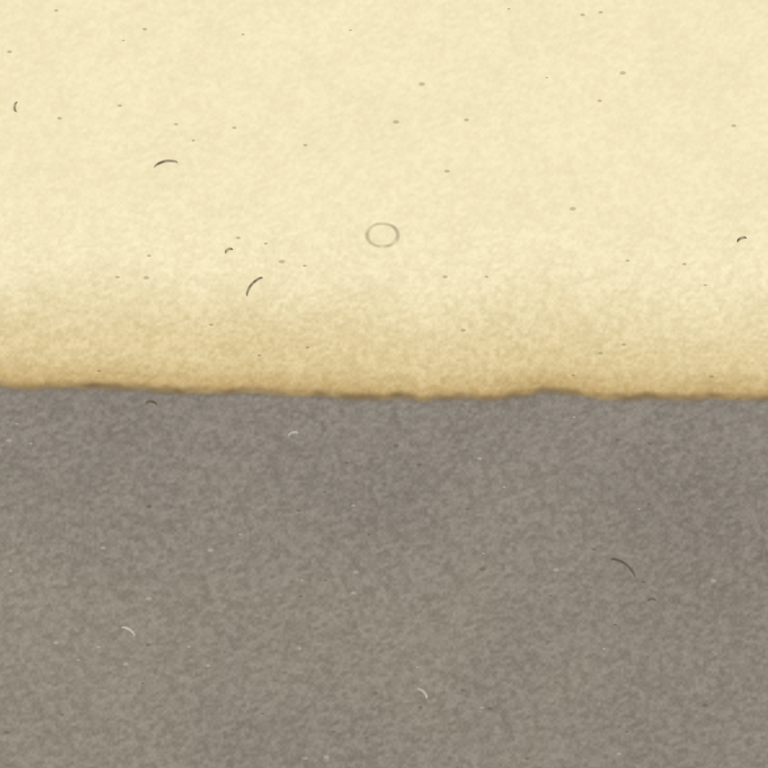
Write a Shadertoy shader that draws this texture.

```glsl
const vec3 WALL_LIGHT = vec3(0.955, 0.907, 0.750);
const vec3 WALL_WARM = vec3(0.865, 0.785, 0.590);
const vec3 WALL_STAIN = vec3(0.780, 0.670, 0.460);
const vec3 SEAM_COLOR = vec3(0.440, 0.370, 0.270);
const vec3 GROUND_COOL = vec3(0.548, 0.520, 0.482);
const vec3 GROUND_WARM = vec3(0.560, 0.530, 0.472);
const vec3 CHIP_COLOR = vec3(0.800, 0.780, 0.730);
const vec3 DARK_MARK = vec3(0.350, 0.310, 0.240);
const float SEAM_LEFT = 0.496;
const float SEAM_RIGHT = 0.481;
const float SEAM_SOFTNESS = 0.0035;
const float GRAIN_SCALE = 175.0;
const float WALL_GRAIN = 0.085;
const float GROUND_GRAIN = 0.125;
const float SPECK_CELLS = 34.0;
const float MARK_WIDTH = 0.0016;

// Scratches and chips: position, angle, half length (negative means pale)
const int MARK_COUNT = 11;
const vec4 MARKS[MARK_COUNT] = vec4[MARK_COUNT](
    vec4(0.215, 0.790, 0.20, 0.014),
    vec4(0.019, 0.861, 1.50, 0.005),
    vec4(0.297, 0.675, 0.50, 0.004),
    vec4(0.328, 0.630, 0.85, 0.014),
    vec4(0.965, 0.690, 0.40, 0.005),
    vec4(0.198, 0.477, -0.20, 0.006),
    vec4(0.815, 0.265, -0.65, 0.018),
    vec4(0.849, 0.220, 0.00, 0.004),
    vec4(0.381, 0.437, 0.30, -0.005),
    vec4(0.169, 0.180, -0.60, -0.009),
    vec4(0.552, 0.099, -0.80, -0.007));

float hash(vec2 p) {
    vec3 q = fract(p.xyx * 0.1031);
    q += dot(q, q.yzx + 33.33);
    return fract((q.x + q.y) * q.z);
}

float noise(vec2 p) {
    vec2 cell = floor(p), f = fract(p);
    f = f * f * (3.0 - 2.0 * f);
    return mix(mix(hash(cell), hash(cell + vec2(1, 0)), f.x),
               mix(hash(cell + vec2(0, 1)), hash(cell + vec2(1, 1)), f.x), f.y);
}

float fbm(vec2 p) {
    float sum = 0.0, weight = 0.5;
    for (int i = 0; i < 4; i++) {
        sum += weight * noise(p);
        p = mat2(0.8, 0.6, -0.6, 0.8) * p * 2.03 + 17.0;
        weight *= 0.5;
    }
    return sum / 0.9375;
}

// Fine grain centred on zero
float grain(vec2 p) {
    vec2 tilted = mat2(0.94, -0.34, 0.34, 0.94) * p;
    return 0.6 * noise(tilted * GRAIN_SCALE * vec2(0.8, 1.1))
         + 0.4 * noise(p * GRAIN_SCALE * 1.7 + 40.0) - 0.5;
}

float seamHeight(float x) {
    float slope = mix(SEAM_LEFT, SEAM_RIGHT, smoothstep(0.0, 0.55, x));
    float bump = 0.008 * exp(-pow((x - 0.71) / 0.05, 2.0));
    float rough = 0.009 * (fbm(vec2(x * 38.0, 3.0)) - 0.5);
    return slope + bump + rough;
}

float segment(vec2 p, float halfLength) {
    p.x -= clamp(p.x, -halfLength, halfLength);
    return length(p);
}

// Scattered specks, one candidate in each cell
float specks(vec2 p, float seed, float density) {
    vec2 cell = floor(p * SPECK_CELLS);
    vec2 key = cell + seed;
    vec2 center = 0.2 + 0.6 * vec2(hash(key + 7.0), hash(key + 19.0));
    vec2 offset = (fract(p * SPECK_CELLS) - center) * vec2(0.75, 1.2);
    float radius = mix(0.05, 0.11, hash(key + 31.0));
    float spot = 1.0 - smoothstep(radius * 0.4, radius * 1.4, length(offset));
    return spot * step(1.0 - density, hash(key));
}

vec3 wallColor(vec2 p, float h) {
    float fade = h + 0.05 * (fbm(p * 9.0) - 0.5) * smoothstep(0.0, 0.1, h);
    vec3 color = mix(WALL_WARM, WALL_LIGHT, smoothstep(0.01, 0.19, fade));
    color = mix(WALL_STAIN, color, smoothstep(0.0, 0.045, fade));
    float rough = mix(1.35, 0.65, smoothstep(0.04, 0.3, h));
    color += WALL_GRAIN * rough * grain(p) * vec3(0.9, 1.0, 1.15);
    color += 0.025 * (fbm(p * 22.0 + 5.0) - 0.5);
    return mix(color, DARK_MARK, 0.28 * specks(p, 3.0, 0.07));
}

vec3 groundColor(vec2 p, float depth) {
    float patches = fbm(p * 6.0 + 11.0);
    float warmth = smoothstep(0.0, 0.3, depth) * 0.6 + (patches - 0.5);
    vec3 color = mix(GROUND_COOL, GROUND_WARM, clamp(warmth, 0.0, 1.0));
    color += GROUND_GRAIN * grain(p + 2.0) + 0.045 * (patches - 0.5);
    color = mix(color, CHIP_COLOR, 0.40 * specks(p, 61.0, 0.06));
    return mix(color, DARK_MARK, 0.35 * specks(p, 97.0, 0.07));
}

void mainImage(out vec4 fragColor, in vec2 fragCoord) {
    vec2 p = fragCoord / iResolution.xy;
    float h = p.y - seamHeight(p.x);

    // Wall above, ground below, dirty seam between
    float wallMask = smoothstep(-SEAM_SOFTNESS, SEAM_SOFTNESS, h);
    vec3 color = mix(groundColor(p, -h), wallColor(p, max(h, 0.0)), wallMask);
    float seam = exp(-pow((h - 0.002) / 0.0055, 2.0));
    color = mix(color, SEAM_COLOR, seam * mix(0.25, 0.85, noise(p * vec2(60.0, 90.0))));

    // Larger scratches and chips
    for (int i = 0; i < MARK_COUNT; i++) {
        vec4 mark = MARKS[i];
        float c = cos(mark.z), s = sin(mark.z), size = abs(mark.w);
        vec2 q = mat2(c, -s, s, c) * (p - mark.xy);
        q.y += 0.25 * q.x * q.x / size;
        float ink = 1.0 - smoothstep(0.0, 2.0 * MARK_WIDTH, segment(q, size));
        ink *= 0.35 + 0.6 * noise(p * GRAIN_SCALE);
        color = mix(color, mark.w < 0.0 ? CHIP_COLOR : DARK_MARK, ink);
    }

    // Faint ring on the wall
    vec2 ringOffset = (p - vec2(0.498, 0.694)) * vec2(0.85, 1.15);
    float ring = 1.0 - smoothstep(0.0, 0.004, abs(length(ringOffset) - 0.017));
    color = mix(color, DARK_MARK, 0.4 * ring * noise(p * GRAIN_SCALE * 0.7));

    fragColor = vec4(clamp(color, 0.0, 1.0), 1.0);
}
```
